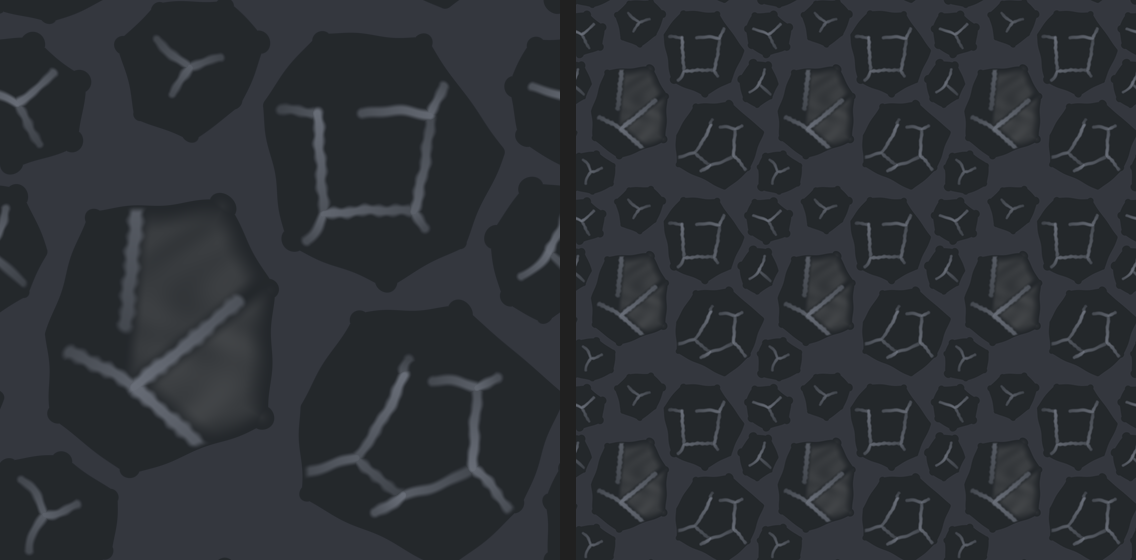
Left, the tile; right, the same tile 3 across and 3 down.
Write a Shadertoy shader that draws this pattern.

```glsl
// Dark faceted stones set in slate, with soft brushed ridges on their faces.
// Seven polygons are built around wrapped sites, kept apart by their neighbours,
// then painted with bowed strokes; everything repeats across the canvas edges.

const float TAU = 6.28319;
const int STONES = 7;
const int CORNERS = 7;

float hash(float n) { return fract(sin(n * 12.9898 + 4.1) * 43758.5); }
vec2 polar(float angle) { return vec2(cos(angle), sin(angle)); }
vec2 wrapOffset(vec2 v) { return v - round(v); }

// Three large stones on a ring, the small ones in the column between repeats.
vec2 site(int i) {
    float k = float(i);
    if (i < 3) return vec2(0.57, 0.45) + 0.29 * polar(1.22 + k * TAU / 3.0);
    if (i == 6) return vec2(0.34, 0.88);
    return vec2(-0.02, 0.55) + (k - 3.0) * vec2(0.05, 0.265);
}

vec2 extent(int i) {
    if (i == 1) return vec2(0.2, 0.305);
    return i < 3 ? vec2(0.235, 0.225) : vec2(0.125, 0.12);
}

// Corner k of stone i, relative to its site and held inside its share of space.
vec2 corner(int i, int k) {
    float seed = float(i * CORNERS + k);
    vec2 u = polar(TAU * (float(k) + 0.5 * hash(seed)) / float(CORNERS));
    vec2 size = extent(i);
    float reach = (0.94 + 0.12 * hash(seed + 70.0)) / length(u / size);
    for (int j = 0; j < STONES; j++) {
        if (j == i) continue;
        vec2 to = wrapOffset(site(j) - site(i)), other = extent(j);
        float gap = length(to), facing = dot(u, to) / gap;
        float own = size.x + size.y;
        float limit = gap * own / (own + other.x + other.y) - 0.028;
        if (facing > 0.01) reach = min(reach, limit / facing);
    }
    return u * reach;
}

// Signed distance to a rounded polygon with small knobs on its corners.
float stoneDistance(vec2 q, int i) {
    q += 0.0025 * sin(q.yx * 48.0 + float(i));
    float edge = 1.0, side = 1.0, knob = 1.0;
    vec2 a = corner(i, CORNERS - 1);
    for (int k = 0; k < CORNERS; k++) {
        vec2 b = corner(i, k), e = a - b, w = q - b;
        edge = min(edge, length(w - e * clamp(dot(w, e) / dot(e, e), 0.0, 1.0)));
        bvec3 c = bvec3(q.y >= b.y, q.y < a.y, e.x * w.y > e.y * w.x);
        if (all(c) || !any(c)) side = -side;
        knob = min(knob, length(w) - 0.01 - 0.014 * hash(float(i * 9 + k)));
        a = b;
    }
    return min(side * edge - 0.012, knob);
}

// Soft bowed brush stroke that fades towards its end.
float stroke(vec2 p, vec2 a, vec2 b, float width, float seed) {
    vec2 ab = b - a;
    float t = clamp(dot(p - a, ab) / dot(ab, ab), 0.0, 1.0);
    float bow = 0.016 * (hash(seed) - 0.5) * sin(t * TAU * 0.5);
    float d = length(p - a - ab * t - normalize(vec2(-ab.y, ab.x)) * bow);
    float beads = sin(t * length(ab) * 230.0 + seed);
    width *= 0.95 + 0.14 * beads * hash(seed + 3.0);
    float strength = (0.6 + 0.4 * hash(seed + 5.0)) * (1.0 - 0.4 * t);
    return strength * (1.0 - smoothstep(0.25 * width, width, d));
}

const vec2 HUB = vec2(-0.045, -0.09);

float ridges(vec2 q, int i) {
    q += 0.0015 * sin(q.yx * 95.0);
    float seed = float(i) * 31.0, ink = 0.0;
    if (i == 0 || i == 2) {
        // Inner ring of four or five ridges, each joint with a spoke.
        int n = 4 + i / 2;
        for (int k = 0; k < n; k++) {
            vec2 joint[2];
            for (int m = 0; m < 2; m++) {
                float s = seed + float((k + m) % n);
                float angle = TAU * (float(k + m) + 0.35 * hash(s)) / float(n) + 0.6;
                joint[m] = polar(angle) * (0.105 + 0.035 * hash(s + 8.0));
            }
            float s = seed + float(k) * 2.0;
            vec2 end = k == 0 ? mix(joint[0], joint[1], 0.6) : joint[1];
            vec2 bend = 0.08 * (vec2(hash(s), hash(s + 1.0)) - 0.5);
            ink = max(ink, stroke(q, joint[0], end, 0.0145, s));
            ink = max(ink, stroke(q, joint[0], joint[0] * 1.6 + bend, 0.014, s + 11.0));
        }
        return ink;
    }
    // Three arms meeting at a hub; the tall stone also has a spine.
    bool tall = i == 1;
    for (int k = 0; k < 3; k++) {
        float f = float(k), s = seed + f;
        float angle = tall ? -0.72 + f * (1.13 + 0.28 * f) : TAU * (f + 0.5 * hash(s)) / 3.0 + seed;
        float reach = tall ? (k == 2 ? 0.13 : 0.24) : 0.05 + 0.04 * hash(s + 6.0);
        vec2 hub = tall ? HUB : vec2(0.0);
        ink = max(ink, stroke(q, hub, hub + reach * polar(angle), tall ? 0.019 : 0.012, s));
    }
    if (tall) ink = max(ink, stroke(q, vec2(-0.035, 0.265), vec2(-0.06, 0.02), 0.02, seed + 7.0));
    return ink;
}

// Two mottled faces of the tall stone, split by its rising arm.
float litFaces(vec2 q) {
    float above = dot(q - HUB, vec2(-0.62, 0.78));
    float upper = smoothstep(0.0, 0.03, above) * smoothstep(0.0, 0.03, q.x + 0.06 - 0.1 * q.y);
    float lower = smoothstep(0.0, 0.03, -above) * smoothstep(0.0, 0.04, dot(q - HUB, vec2(0.66, 0.75)));
    float mottle = sin(q.x * 42.0 + 3.0 * sin(q.y * 19.0)) * sin(q.y * 31.0 - q.x * 12.0);
    return (0.75 * upper + 0.9 * lower) * (0.8 + 0.2 * mottle);
}

void mainImage(out vec4 fragColor, in vec2 fragCoord) {
    vec2 uv = fragCoord / iResolution.xy;
    vec3 color = vec3(0.205, 0.217, 0.245);
    for (int i = 0; i < STONES; i++) {
        vec2 q = wrapOffset(uv - site(i));
        if (length(q) > 0.4) continue;
        float d = stoneDistance(q, i);
        if (d > 0.002) continue;
        vec3 stone = vec3(0.14, 0.155, 0.17);
        if (i == 1) stone = mix(stone, vec3(0.27, 0.28, 0.29), litFaces(q) * smoothstep(0.0, 0.05, -d));
        stone = mix(stone, vec3(0.42, 0.44, 0.48), ridges(q, i) * smoothstep(0.0, 0.015, -d));
        color = mix(color, stone, 1.0 - smoothstep(-0.0015, 0.0015, d));
    }
    fragColor = vec4(color, 1.0);
}
```
